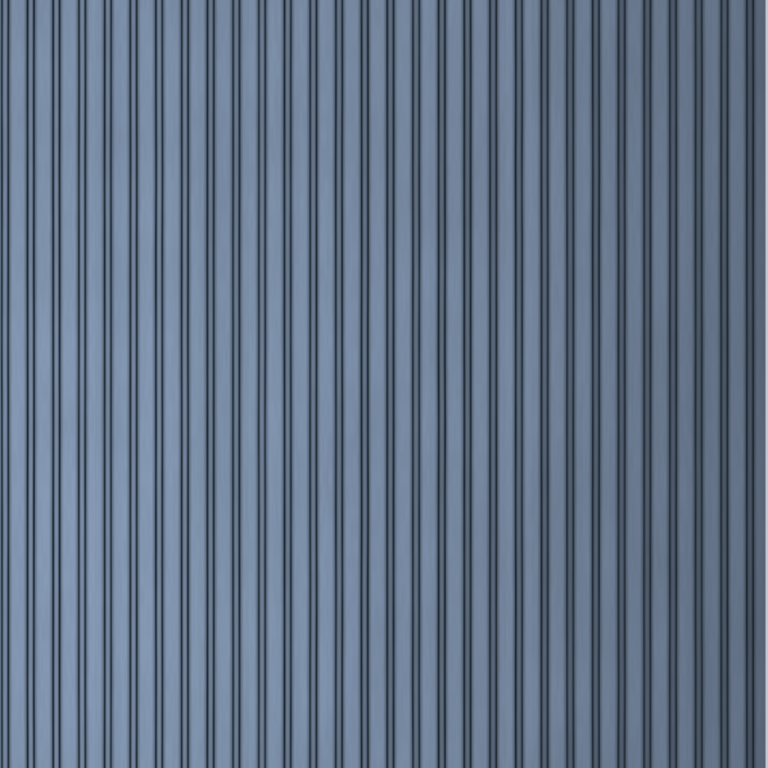
Give the GLSL for this pattern, as a WebGL 1 fragment shader.

```glsl
precision highp float;
// Blue-grey beadboard panelling: thirty vertical boards split by paired dark grooves.

uniform vec2 u_resolution;

const float BOARD_PITCH = 0.03345;
const float FIRST_BEAD = 0.0066;
const float GROOVE_OFFSET = 0.0042;
const float GROOVE_WIDTH = 0.00175;
const float PANEL_EDGE = 0.9968;

const vec3 PAINT = vec3(0.485, 0.558, 0.658);
const vec3 GROOVE = vec3(0.105, 0.145, 0.180);
const vec3 EDGE_STRIP = vec3(0.76, 0.79, 0.83);

float hash(vec2 p) {
  return fract(sin(dot(p, vec2(127.1, 311.7))) * 43758.545);
}

float noise(vec2 p) {
  vec2 cell = floor(p);
  vec2 f = fract(p);
  f = f * f * (3.0 - 2.0 * f);
  float low = mix(hash(cell), hash(cell + vec2(1.0, 0.0)), f.x);
  float high = mix(hash(cell + vec2(0.0, 1.0)), hash(cell + vec2(1.0, 1.0)), f.x);
  return mix(low, high, f.y);
}

float softLine(float d, float width) {
  return exp(-d * d / (width * width));
}

// Broad light: brightest at lower left, fading towards the right edge
float roomLight(vec2 uv) {
  float light = 1.03 - 0.07 * smoothstep(0.1, 0.6, uv.x);
  light -= 0.16 * smoothstep(0.55, 1.0, uv.x);
  light -= 0.04 * smoothstep(0.5, 1.0, uv.y) * (1.0 - uv.x);
  light += 0.03 * softLine(length(uv - vec2(0.12, 0.3)), 0.35);
  return light;
}

// Fine brushed grain plus faint broad mottling
float paintWear(vec2 uv) {
  float grain = noise(uv * vec2(380.0, 45.0)) - 0.5;
  float mottle = noise(uv * vec2(14.0, 11.0)) - 0.5;
  return 1.0 + 0.035 * grain + 0.035 * mottle;
}

// Groove strength changes from line to line and along its length
float grooveDepth(float id, float side, float y) {
  float line = hash(vec2(id, side + 3.0));
  float along = noise(vec2(id * 7.3 + side * 2.1, y * 16.0));
  return 0.82 + 0.10 * line + 0.08 * along;
}

vec3 panel(vec2 uv, float pixel) {
  float position = (uv.x - FIRST_BEAD) / BOARD_PITCH;
  float id = floor(position + 0.5);
  float x = (position - id) * BOARD_PITCH;
  x += (noise(vec2(id * 5.7, uv.y * 9.0)) - 0.5) * 0.0004;

  float tone = roomLight(uv) * paintWear(uv);
  tone *= 0.985 + 0.03 * hash(vec2(id, 8.0));

  // Rounded board edges and the shaded bead between the grooves
  tone *= 1.0 - 0.13 * softLine(abs(x) - 0.0072, 0.0016);
  float bead = 1.0 - smoothstep(0.0028, 0.0042, abs(x));
  tone *= 1.0 - bead * mix(0.08, 0.24, smoothstep(0.0, 0.8, uv.x));

  float width = max(GROOVE_WIDTH, pixel * 0.7);
  float left = softLine(x + GROOVE_OFFSET, width) * grooveDepth(id, 0.0, uv.y);
  float right = softLine(x - GROOVE_OFFSET, width) * grooveDepth(id, 1.0, uv.y);
  return mix(PAINT * tone, GROOVE, max(left, right));
}

void main() {
  vec2 uv = gl_FragCoord.xy / u_resolution;
  float pixel = 1.0 / u_resolution.x;
  vec3 color = panel(uv, pixel);

  // Shaded end of the panel and the pale strip beyond it
  color *= 1.0 - 0.12 * smoothstep(0.965, PANEL_EDGE, uv.x);
  float strip = smoothstep(PANEL_EDGE - pixel, PANEL_EDGE + pixel, uv.x);
  gl_FragColor = vec4(mix(color, EDGE_STRIP, strip), 1.0);
}
```
